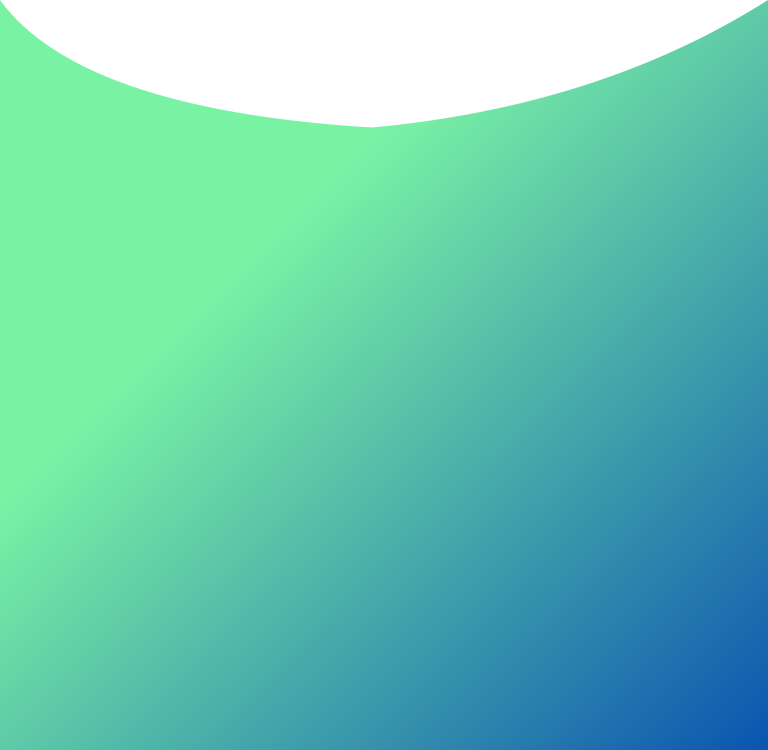
This background is drawn by a WebGL 1 fragment shader. Its source:

```glsl
precision highp float;

uniform vec2 u_resolution;

const vec3 MINT = vec3(0.480, 0.950, 0.645);
const vec3 BLUE = vec3(0.040, 0.330, 0.690);
const vec3 WHITE = vec3(1.0);

// Gradient span along the falling diagonal, 0 at top left, 1 at bottom right
const float FADE_START = 0.333;
const float FADE_END = 1.0;

// Two quadratic curves that meet at the low point of the white bowl
const vec2 RIM_LEFT = vec2(0.0, 1.0);
const vec2 BEND_LEFT = vec2(0.104, 0.854);
const vec2 LOW_POINT = vec2(0.484, 0.830);
const vec2 BEND_RIGHT = vec2(0.781, 0.858);
const vec2 RIM_RIGHT = vec2(1.0, 1.0);

// Height (x) and slope (y) at position x of a curve that advances rightward
vec2 curveAt(float x, vec2 start, vec2 control, vec2 end) {
  vec2 a = start - 2.0 * control + end;
  vec2 b = 2.0 * (control - start);
  float dx = x - start.x;
  float root = sqrt(max(b.x * b.x + 4.0 * a.x * dx, 0.0));
  float t = 2.0 * dx / (b.x + root);
  vec2 tangent = 2.0 * a * t + b;
  return vec2((a.y * t + b.y) * t + start.y, tangent.y / tangent.x);
}

void main() {
  vec2 uv = gl_FragCoord.xy / u_resolution;

  // Diagonal gradient
  float diagonal = 0.5 * (uv.x + 1.0 - uv.y);
  float fade = clamp((diagonal - FADE_START) / (FADE_END - FADE_START), 0.0, 1.0);
  vec3 color = mix(MINT, BLUE, fade);

  // White bowl with a pixel-wide smooth edge
  vec2 edge = uv.x < LOW_POINT.x
    ? curveAt(uv.x, RIM_LEFT, BEND_LEFT, LOW_POINT)
    : curveAt(uv.x, LOW_POINT, BEND_RIGHT, RIM_RIGHT);
  float slope = edge.y * u_resolution.y / u_resolution.x;
  float pixels = (uv.y - edge.x) * u_resolution.y / sqrt(1.0 + slope * slope);
  color = mix(color, WHITE, clamp(pixels + 0.5, 0.0, 1.0));

  gl_FragColor = vec4(color, 1.0);
}
```
